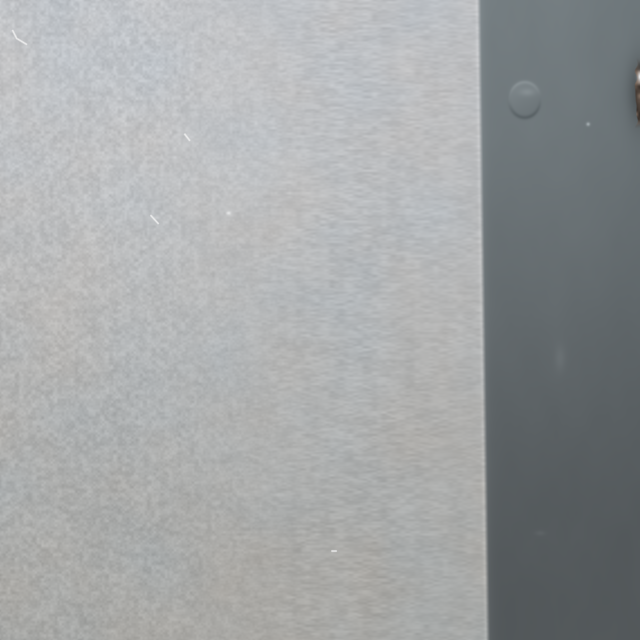
This texture is drawn by a WebGL 1 fragment shader. Its source:

```glsl
precision highp float;
// A brushed pale metal panel beside a dark painted strip with a rivet and small scratches.
uniform vec2 u_resolution;

#define EDGE_TOP 0.747
#define EDGE_BOTTOM 0.761
#define GRAIN_SCALE 150.0
#define GRAIN_AMOUNT 0.105
#define MOTTLE_AMOUNT 0.03
#define RIVET_CENTER vec2(0.820, 0.844)
#define RIVET_RADIUS 0.026
#define SCRATCH_WIDTH 0.0013

float hash(vec2 p) {
  return fract(sin(dot(p, vec2(127.1, 311.7))) * 43758.545);
}

float noise(vec2 p) {
  vec2 i = floor(p), f = fract(p);
  f = f * f * (3.0 - 2.0 * f);
  return mix(mix(hash(i), hash(i + vec2(1.0, 0.0)), f.x),
             mix(hash(i + vec2(0.0, 1.0)), hash(i + vec2(1.0, 1.0)), f.x), f.y);
}

float fbm(vec2 p) {
  float sum = 0.0, amp = 0.5;
  for (int i = 0; i < 3; i++) {
    sum += amp * noise(p);
    p = p * 2.03 + 17.3;
    amp *= 0.5;
  }
  return sum / 0.875;
}

float segment(vec2 p, vec2 a, vec2 b) {
  vec2 pa = p - a, ba = b - a;
  return length(pa - ba * clamp(dot(pa, ba) / dot(ba, ba), 0.0, 1.0));
}

float spot(vec2 p, vec2 center, vec2 size) {
  vec2 q = (p - center) / size;
  return exp(-dot(q, q));
}

// Pale panel: soft vertical shading with grain that turns into horizontal brushing
vec3 panelColor(vec2 p) {
  vec3 color = mix(vec3(0.655, 0.656, 0.645), vec3(0.755, 0.765, 0.778), smoothstep(-0.1, 1.05, p.y));
  color += 0.012 * spot(p, vec2(0.25, 0.72), vec2(0.35, 0.3));
  color -= 0.018 * smoothstep(0.3, 0.75, p.x) * p.y;
  float fine = noise(p * GRAIN_SCALE) * 0.6 + noise(p * GRAIN_SCALE * 1.9 + 9.0) * 0.4;
  float brushed = noise(p * GRAIN_SCALE * vec2(0.5, 1.5)) * 0.6
                + noise(p * GRAIN_SCALE * vec2(0.9, 2.1) + 31.0) * 0.4;
  float grain = mix(fine, brushed, smoothstep(0.2, 0.6, p.x)) - 0.5;
  color += GRAIN_AMOUNT * grain * mix(1.0, 0.65, smoothstep(0.5, 0.74, p.x));
  color += MOTTLE_AMOUNT * (fbm(p * 22.0) - 0.5);
  float tint = fbm(p * 9.0 + 40.0) - 0.5;
  return color + tint * vec3(0.03, 0.0, -0.025);
}

// Dark strip: darker toward the bottom, with faint smudges
vec3 stripColor(vec2 p) {
  vec3 color = mix(vec3(0.325, 0.345, 0.355), vec3(0.455, 0.49, 0.505), smoothstep(0.0, 1.05, p.y));
  color -= 0.025 * smoothstep(0.86, 1.0, p.x) * p.y;
  color += 0.014 * (fbm(p * vec2(30.0, 14.0)) - 0.5);
  color += 0.035 * spot(p, vec2(0.875, 0.44), vec2(0.008, 0.02));
  color += 0.03 * spot(p, vec2(0.844, 0.167), vec2(0.008, 0.004));
  return color + 0.2 * spot(p, vec2(0.919, 0.806), vec2(0.003));
}

// Domed rivet: lit from the upper left, with a shaded lower rim
vec3 addRivet(vec3 color, vec2 p, float px) {
  vec2 q = (p - RIVET_CENTER) / vec2(1.0, 1.15);
  float d = length(q);
  float body = 1.0 - smoothstep(RIVET_RADIUS - 0.003, RIVET_RADIUS + px, d);
  float light = dot(q / RIVET_RADIUS, vec2(-0.35, 0.65));
  color += body * (0.01 + 0.045 * light);
  float rim = exp(-pow((d - RIVET_RADIUS * 0.93) / 0.003, 2.0));
  color -= 0.07 * rim * smoothstep(-0.2, 0.9, -q.y / RIVET_RADIUS);
  color += 0.05 * rim * smoothstep(0.1, 0.9, q.y / RIVET_RADIUS);
  return color + 0.06 * spot(p, RIVET_CENTER + vec2(0.004, 0.012), vec2(0.012, 0.006));
}

// Chipped paint at the right border
vec3 addChip(vec3 color, vec2 p, float px) {
  color *= 1.0 - 0.3 * spot(p, vec2(1.0, 0.855), vec2(0.018, 0.05));
  float span = smoothstep(0.798, 0.815, p.y) * (1.0 - smoothstep(0.885, 0.912, p.y));
  float left = 0.995 + 0.006 * (noise(vec2(p.y * 90.0, 3.0)) - 0.5);
  float chip = span * smoothstep(left - px, left + px, p.x);
  vec3 rust = mix(vec3(0.2, 0.17, 0.15), vec3(0.5, 0.43, 0.38), noise(p * 140.0));
  color = mix(color, rust, chip);
  return mix(color, vec3(0.9), spot(p, vec2(1.0, 0.88), vec2(0.004, 0.008)));
}

void main() {
  vec2 p = gl_FragCoord.xy / u_resolution;
  float px = 1.0 / u_resolution.y;

  vec3 strip = addChip(addRivet(stripColor(p), p, px), p, px);
  vec3 panel = panelColor(p);

  // White scratches and specks
  float d = segment(p, vec2(0.020, 0.952), vec2(0.026, 0.940));
  d = min(d, segment(p, vec2(0.026, 0.940), vec2(0.041, 0.931)));
  d = min(d, segment(p, vec2(0.289, 0.790), vec2(0.296, 0.781)));
  d = min(d, segment(p, vec2(0.236, 0.663), vec2(0.247, 0.651)));
  d = min(d, segment(p, vec2(0.519, 0.139), vec2(0.525, 0.139)));
  panel = mix(panel, vec3(0.95), 0.9 * (1.0 - smoothstep(SCRATCH_WIDTH - px, SCRATCH_WIDTH + px, d)));
  panel += 0.14 * spot(p, vec2(0.357, 0.667), vec2(0.004, 0.003));

  // Slanted seam: bright rim, then a shadowed step into the strip
  float edge = p.x - mix(EDGE_BOTTOM, EDGE_TOP, p.y);
  panel += 0.035 * exp(-pow((edge + 0.002) / 0.003, 2.0));
  strip += 0.07 * exp(-max(edge, 0.0) / 0.006);
  gl_FragColor = vec4(mix(panel, strip, smoothstep(-0.001 - px, 0.004 + px, edge)), 1.0);
}
```
